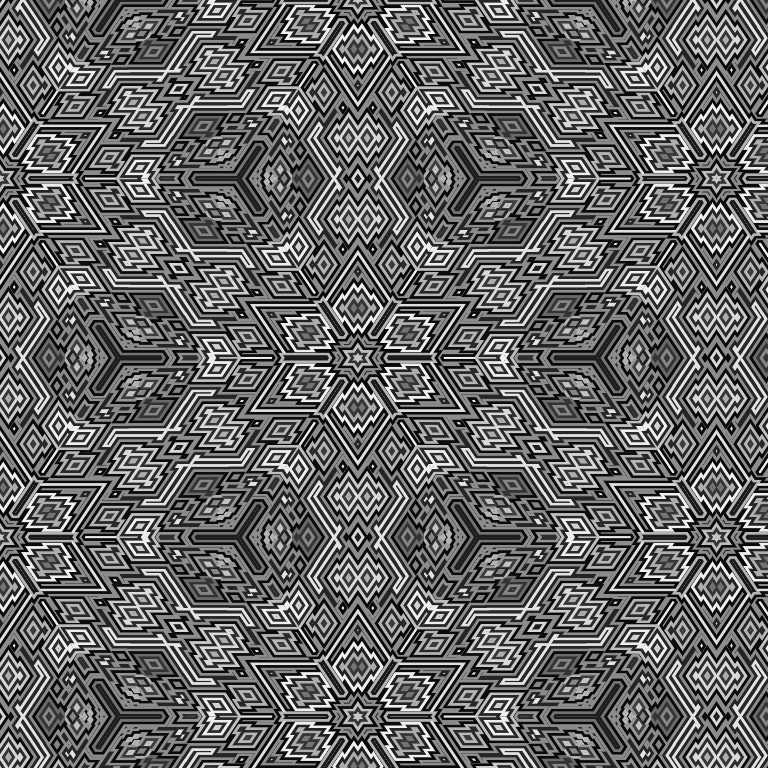
Give the GLSL for this pattern, as a Shadertoy shader.

```glsl
const float BAND = 0.0072;   // stripe width relative to one repeat

// Centre x, centre y, depth in stripes
const vec3 RHOMBI[11] = vec3[11](
    vec3(0.125, 0.061, 5.0),
    vec3(0.266, 0.059, 4.0),
    vec3(0.34, 0.031, 5.0),
    vec3(0.346, 0.174, 5.0),
    vec3(0.493, 0.146, 4.0),
    vec3(0.522, 0.096, 3.0),
    vec3(0.505, 0.075, 3.0),
    vec3(0.535, 0.055, 1.0),
    vec3(0.433, 0.25, 2.0),
    vec3(0.435, 0.09, 1.0),
    vec3(0.28, 0.12, 0.4));

// Centre x, half length, depth in stripes; all lie on the x axis
const vec3 BARS[5] = vec3[5](
    vec3(0.0, 0.0, 3.0),
    vec3(0.123, 0.045, 2.0),
    vec3(0.245, 0.035, 0.4),
    vec3(0.403, 0.01, 2.0),
    vec3(0.53, 0.05, 2.0));

float hash(float n) {
    return fract(sin(n * 12.99 + 4.1) * 437.58);
}

// Hexagonal cell folded into its 30 degree mirror wedge
vec2 foldHex(vec2 p) {
    vec2 size = vec2(1.732, 1.0);
    vec2 a = p - size * round(p / size);
    vec2 b = p - size * (round(p / size - 0.5) + 0.5);
    p = abs(dot(a, a) < dot(b, b) ? a : b);
    vec2 mirror = vec2(-0.5, 0.866);
    p -= 2.0 * max(dot(p, mirror), 0.0) * mirror;
    return vec2(p.x, abs(p.y));
}

// Rhombus metric with edges at 0 and 60 degrees, in stripes
float rhombus(vec2 q) {
    return max(abs(q.y), abs(0.866 * q.x - 0.5 * q.y)) / BAND;
}

// Alternating dark and light stripes of uneven tone
float stripeTone(float n, float id) {
    float tone = hash(n + (n < 0.0 ? id * 7.0 : 0.0));
    if (n == 0.0) return 0.04;
    return mod(n, 2.0) < 0.5 ? 0.03 + 0.22 * tone : 0.4 + 0.55 * tone;
}

void mainImage(out vec4 fragColor, in vec2 fragCoord) {
    vec2 uv = fragCoord / iResolution.y - vec2(0.466, 0.534);
    vec2 p = foldHex(uv * vec2(0.866, 1.0) / 0.467);

    // Large star outline
    float field = abs(0.866 * p.x - 0.5 * p.y - 0.147) / BAND - 0.5;
    float id = 16.0;

    // Nested rhombi, each with a smaller sideways echo for jagged edges
    for (int i = 0; i < 11; i++) {
        vec2 q = p - RHOMBI[i].xy;
        float echo = rhombus(q - vec2(0.014, -0.024)) + 2.0;
        float d = min(rhombus(q), echo) - RHOMBI[i].z;
        if (d < field) {
            field = d;
            id = float(i);
        }
    }

    // Central star and pointed bars along the axis
    for (int i = 0; i < 5; i++) {
        vec3 bar = BARS[i];
        vec2 q = p - vec2(bar.x, 0.0);
        q.x -= clamp(q.x, -bar.y, bar.y);
        float d = rhombus(q) - bar.z;
        if (d < field) {
            field = d;
            id = float(i + 11);
        }
    }

    // Smoothed stripe edges
    float pixel = min(1.0 / (iResolution.y * 0.467 * BAND), 1.0);
    float edge = floor(field + 0.5);
    float blend = smoothstep(-0.5 * pixel, 0.5 * pixel, field - edge);
    float gray = mix(stripeTone(edge - 1.0, id), stripeTone(edge, id), blend);
    fragColor = vec4(vec3(gray), 1.0);
}
```
